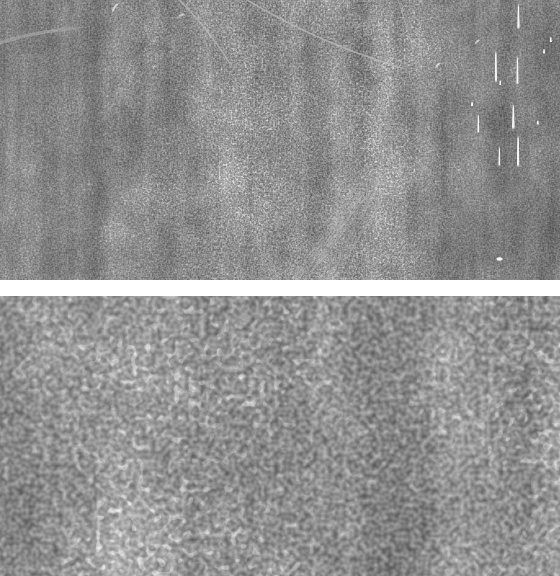
Top: the whole. Bottom: its middle third, enlarged.
Write a WebGL 2 fragment shader that draws this texture.

```glsl
#version 300 es
precision highp float;
// Worn grey metal sheet: soft vertical streaks and cloudy stains under fine grain,
// with pale crumbs, rubbed patches, curved scratches, a slanted scratch bundle
// and white drips. Gradient noise gives the surface; loops scatter the marks.

uniform vec2 u_resolution;
out vec4 fragColor;

const float EDGE_TONE = 0.495;      // grey near the left and right sides
const float CENTRE_TONE = 0.558;    // grey of the paler middle
const float CLOUD_AMOUNT = 0.085;
const float STREAK_AMOUNT = 0.06;
const float GRAIN_AMOUNT = 0.15;
const float CRUMB_AMOUNT = 0.13;
const float SCRATCH_TONE = 0.73;
const float PAINT_TONE = 0.96;
const int BUNDLE_LINES = 24;
const int HAIRLINES = 14;
const int FLECKS = 9;
const int DRIPS = 12;

// Pale and dark rubbed areas: centre, radii
const vec4 PALE[4] = vec4[4](vec4(0.57, 0.30, 0.12, 0.06), vec4(0.41, 0.18, 0.06, 0.06),
                             vec4(1.47, 0.38, 0.06, 0.065), vec4(0.80, 0.37, 0.07, 0.06));
const vec4 DARK[4] = vec4[4](vec4(0.55, 0.83, 0.06, 0.035), vec4(0.42, 0.56, 0.045, 0.11),
                             vec4(1.28, 0.75, 0.05, 0.22), vec4(1.78, 0.56, 0.05, 0.05));

float hash(vec2 cell) {
    uvec2 k = uvec2(ivec2(floor(cell))) * uvec2(1597334673u, 3812015801u);
    uint n = (k.x ^ k.y) * 1597334673u;
    n = (n ^ (n >> 15)) * 2246822519u;
    return float((n ^ (n >> 13)) >> 8) / 16777216.0;
}

vec2 hash2(int i, int seed) {
    return vec2(hash(vec2(i, seed)), hash(vec2(i + 71, seed + 13)));
}

float corner(vec2 cell, vec2 offset) {
    float angle = 6.28318 * hash(cell);
    return dot(vec2(cos(angle), sin(angle)), offset);
}

float gradientNoise(vec2 p) {
    vec2 i = floor(p), f = fract(p), e = vec2(0, 1);
    vec2 u = f * f * f * (f * (f * 6.0 - 15.0) + 10.0);
    return 1.4 * mix(mix(corner(i, f), corner(i + e.yx, f - e.yx), u.x),
                     mix(corner(i + e, f - e), corner(i + 1.0, f - 1.0), u.x), u.y);
}

float fbm(vec2 p) {
    float sum = 0.0, gain = 0.6;
    for (int i = 0; i < 5; i++) {
        sum += gain * gradientNoise(p);
        p = mat2(1.6, 1.2, -1.2, 1.6) * p + 17.3;
        gain *= 0.6;
    }
    return sum;
}

// Soft blob with a ragged rim
float patchMask(vec2 p, vec4 area, float ragged) {
    vec2 q = (p - area.xy) / area.zw;
    return 1.0 - smoothstep(0.3, 1.4, length(q) + ragged);
}

// Line from a to b, bowed sideways and faded at both ends
float scratch(vec2 p, vec2 a, vec2 b, float bow, float halfWidth) {
    float len = length(b - a), pixel = 1.0 / u_resolution.y;
    vec2 dir = (b - a) / len, q = p - a;
    float t = dot(q, dir) / len;
    float side = dot(q, vec2(-dir.y, dir.x)) - 4.0 * bow * t * (1.0 - t);
    float ends = smoothstep(0.0, 0.08, t) * (1.0 - smoothstep(0.88, 1.0, t));
    return ends * (1.0 - smoothstep(halfWidth, halfWidth + pixel, abs(side)));
}

void main() {
    vec2 p = gl_FragCoord.xy / u_resolution.y;
    float pixel = 1.0 / u_resolution.y;

    // Broad tone, stains and vertical streaks
    float middle = smoothstep(0.2, 0.9, p.x) * (1.0 - smoothstep(1.35, 1.7, p.x));
    float cloud = fbm(p * vec2(4.0, 3.0) + 5.0);
    float ragged = fbm(p * 16.0 + 40.0);
    float streak = gradientNoise(p * vec2(13.0, 0.9)) + 0.6 * gradientNoise(p * vec2(37.0, 2.0) + 9.0);
    float tone = mix(EDGE_TONE, CENTRE_TONE, middle) + CLOUD_AMOUNT * cloud + STREAK_AMOUNT * streak;
    tone += 0.03 * ragged;
    float pale = 0.0;
    for (int i = 0; i < 4; i++) {
        pale = max(pale, patchMask(p, PALE[i], 1.3 * ragged));
        tone -= 0.05 * patchMask(p, DARK[i], ragged);
    }
    tone += 0.06 * pale;

    // Fine grain, pale crumbs and thin crackle
    float grain = gradientNoise(p * 171.3) + 0.6 * gradientNoise(p.yx * 97.7 + 31.0);
    float worn = clamp(0.25 + 0.5 * middle + 0.9 * cloud + 0.5 * pale, 0.1, 1.2);
    float crumbs = smoothstep(0.15, 0.5, gradientNoise(p * 118.0 + 63.0) + 0.3 * ragged);
    float crackle = 1.0 - smoothstep(0.0, 0.07, abs(fbm(p * 19.0 + 80.0)));
    tone += GRAIN_AMOUNT * grain * (0.75 + 0.25 * middle) + worn * (CRUMB_AMOUNT * crumbs + 0.035 * crackle);

    // Long curved scratches
    float line = 0.75 * scratch(p, vec2(0.85, 1.02), vec2(1.48, 0.745), -0.025, 0.001);
    line = max(line, 0.7 * scratch(p, vec2(0.62, 1.02), vec2(0.835, 0.75), 0.012, 0.001));
    line = max(line, 0.5 * scratch(p, vec2(1.41, 1.03), vec2(1.48, 0.8), 0.004, 0.0005));
    line = max(line, 0.45 * scratch(p, vec2(-0.05, 0.83), vec2(0.3, 0.9), 0.014, 0.004));

    // Slanted bundle and scattered hairlines
    float broken = 0.65 + 0.7 * ragged;
    for (int i = 0; i < BUNDLE_LINES; i++) {
        vec2 r = hash2(i, 3), s = hash2(i, 29);
        vec2 low = vec2(1.0 + 0.17 * r.x, -0.06 + 0.14 * s.y * s.y);
        vec2 high = vec2(1.3 + 0.08 * r.x, 0.30 + 0.17 * r.y);
        line = max(line, broken * (0.3 + 0.5 * s.x) * scratch(p, low, high, 0.02 * (s.y - 0.6), 0.0006));
    }
    for (int i = 0; i < HAIRLINES; i++) {
        vec2 start = hash2(i, 47) * vec2(2.0, 1.0), r = hash2(i, 59);
        vec2 reach = (0.05 + 0.12 * r.y) * vec2(cos(6.28 * r.x), sin(6.28 * r.x));
        line = max(line, 0.3 * broken * scratch(p, start, start + reach, 0.01 * (r.y - 0.5), 0.0004));
    }
    tone = mix(tone, SCRATCH_TONE, clamp(line, 0.0, 1.0));

    // White flecks, tapered drips and one spot
    float paint = 0.0;
    for (int i = 0; i < FLECKS; i++) {
        vec2 at = vec2(0.4, 0.35) + hash2(i, 83) * vec2(1.3, 0.65), r = hash2(i, 97);
        vec2 tip = at + (0.015 + 0.03 * r.x) * vec2(0.7, 0.4 + 0.6 * r.y);
        paint = max(paint, 0.65 * smoothstep(-0.3, 0.2, ragged) * scratch(p, at, tip, 0.003, 0.002));
    }
    for (int i = 0; i < DRIPS; i++) {
        vec2 r = hash2(i, 113), s = hash2(i, 131);
        vec2 foot = vec2(1.55 + 0.44 * r.x, 0.38 + 0.6 * r.y);
        float size = 0.015 + 0.11 * s.x * s.x, t = (p.y - foot.y) / size;
        float halfWidth = (0.001 + 0.002 * s.y) * (1.0 - 0.8 * clamp(t, 0.0, 1.0));
        float body = smoothstep(-0.06, 0.06, t) * (1.0 - smoothstep(0.8, 1.0, t));
        paint = max(paint, body * (1.0 - smoothstep(halfWidth, halfWidth + pixel, abs(p.x - foot.x))));
    }
    float spot = (length((p - vec2(1.784, 0.075)) / vec2(1.8, 1.0)) - 0.006) / pixel;
    paint = max(paint, 1.0 - smoothstep(-0.5, 0.5, spot));
    tone = mix(tone, PAINT_TONE, paint);

    fragColor = vec4(vec3(clamp(tone, 0.0, 1.0)), 1.0);
}
```
